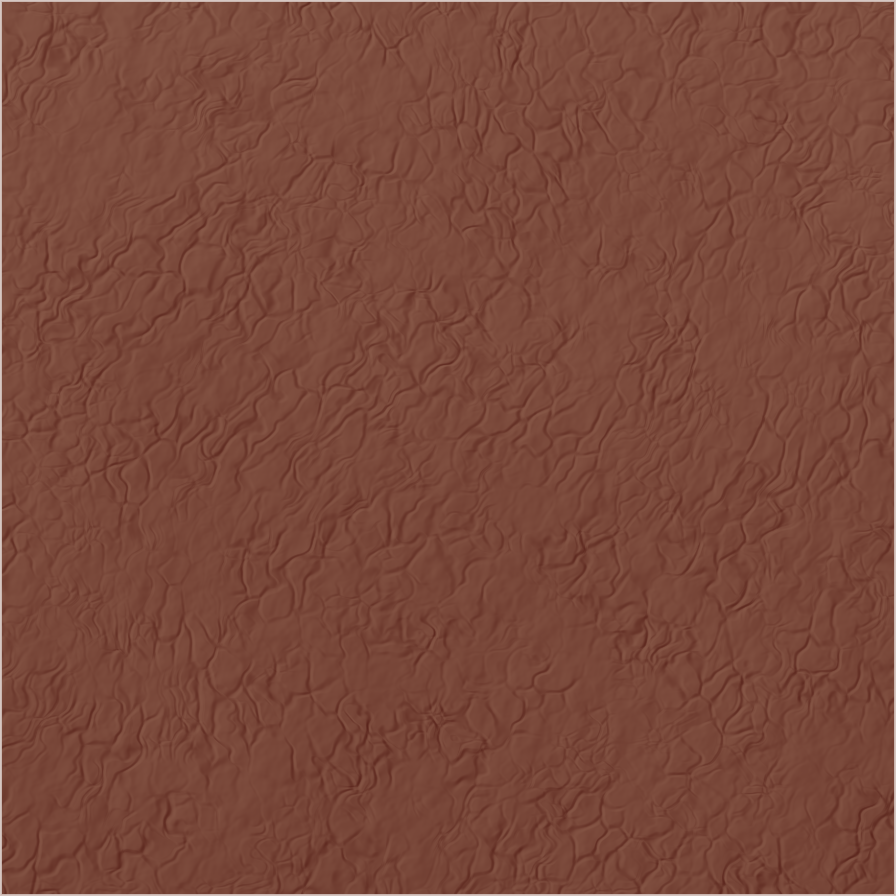
This texture is drawn by a WebGL 2 fragment shader. Its source:

```glsl
#version 300 es
precision highp float;
// Reddish brown leather with fine, slanting creases under light from the upper left.

uniform vec2 u_resolution;
out vec4 fragColor;

const vec3 LEATHER = vec3(0.478, 0.284, 0.228);
const vec3 TONE_STEP = vec3(0.040, 0.046, 0.039);  // colour change per unit of shade
const vec3 RIM = vec3(0.84, 0.78, 0.76);
const float RIM_WIDTH = 0.002;
const vec2 TO_LIGHT = vec2(-0.91, 0.41);
const float LIGHT_STEP = 0.0032;     // distance over which the slope is measured
const float RELIEF_GAIN = 3.7;
const float CREASE_SHADOW = 0.55;
const float SLANT = 0.22;            // sideways lean of the grain
const vec2 GRAIN = vec2(33.0, 23.0); // large cells across and up
const vec2 FINE_GRAIN = vec2(62.0, 47.0);
const float FALLOFF = 0.7;           // brightness lost from top to bottom

float hash(vec2 p) {
    vec3 q = fract(vec3(p.xyx) * 0.1031);
    q += dot(q, q.yzx + 33.33);
    return fract((q.x + q.y) * q.z);
}

vec2 hash2(vec2 p) {
    return vec2(hash(p), hash(p + vec2(57.3, 113.7)));
}

float noise(vec2 p) {
    vec2 i = floor(p);
    vec2 f = fract(p);
    f = f * f * f * (f * (f * 6.0 - 15.0) + 10.0);
    float low = mix(hash(i), hash(i + vec2(1.0, 0.0)), f.x);
    float high = mix(hash(i + vec2(0.0, 1.0)), hash(i + vec2(1.0)), f.x);
    return mix(low, high, f.y);
}

// Gap between the two nearest cell centres: zero along the cell borders.
float cellGap(vec2 p) {
    vec2 cell = floor(p);
    float nearest = 8.0;
    float second = 8.0;
    for (int y = -1; y <= 1; y++) {
        for (int x = -1; x <= 1; x++) {
            vec2 id = cell + vec2(x, y);
            float d = length(id + hash2(id) - p);
            second = min(second, max(nearest, d));
            nearest = min(nearest, d);
        }
    }
    return second - nearest;
}

// Bend the grain in slow waves and small wrinkles.
vec2 warp(vec2 p) {
    vec2 slow = vec2(noise(p * 3.0 + 7.0), noise(p * 3.0 + 31.0)) - 0.5;
    vec2 wrinkle = vec2(noise(p * 38.0 + 3.0), noise(p * 38.0 + 71.0)) - 0.5;
    vec2 ripple = vec2(noise(p * 85.0 + 19.0), noise(p * 85.0 + 43.0)) - 0.5;
    p += 0.14 * slow + 0.022 * wrinkle + 0.007 * ripple;
    return vec2(p.x - SLANT * p.y, p.y) + 2.0;
}

// Depth of the folds, which fade in and out along their length.
float creases(vec2 p) {
    vec2 q = warp(p);
    float strength = smoothstep(0.2, 0.8, noise(p * 21.0 + 11.0));
    float fineStrength = smoothstep(0.3, 0.85, noise(p * 30.0 + 53.0));
    float large = 1.0 - smoothstep(0.0, 0.27, cellGap(q * GRAIN));
    float fine = 1.0 - smoothstep(0.0, 0.36, cellGap(q * FINE_GRAIN + 17.0));
    return large * (0.15 + 0.85 * strength) + 0.5 * fine * fineStrength;
}

// Soft lumps and pores between the folds.
float bumps(vec2 p) {
    vec2 q = vec2(p.x - SLANT * p.y, p.y * 0.85) + 1.0;
    return 0.55 * noise(q * 42.0)
         + 0.30 * noise(q * 88.0 + 5.0)
         + 0.12 * noise(q * 175.0 + 9.0);
}

void main() {
    vec2 uv = gl_FragCoord.xy / u_resolution;

    // Slope toward the light
    vec2 lit = uv + TO_LIGHT * LIGHT_STEP;
    float fold = creases(uv);
    float slope = bumps(uv) - bumps(lit) - 0.5 * (fold - creases(lit));
    float shade = RELIEF_GAIN * slope;
    shade = shade > 0.0 ? shade / (1.0 + 0.5 * shade) : shade / (1.0 - 0.15 * shade);

    // Shadowed folds and a gentle falloff down the sheet
    shade += CREASE_SHADOW * (0.25 - fold);
    shade += FALLOFF * (uv.y - 0.5) + 0.3 * (noise(uv * 5.0 + 23.0) - 0.5);
    vec3 colour = LEATHER + TONE_STEP * shade;

    // Thin pale rim
    vec2 inset = min(uv, 1.0 - uv);
    float rim = 1.0 - smoothstep(0.7, 1.3, min(inset.x, inset.y) / RIM_WIDTH);
    fragColor = vec4(mix(colour, RIM, rim), 1.0);
}
```
